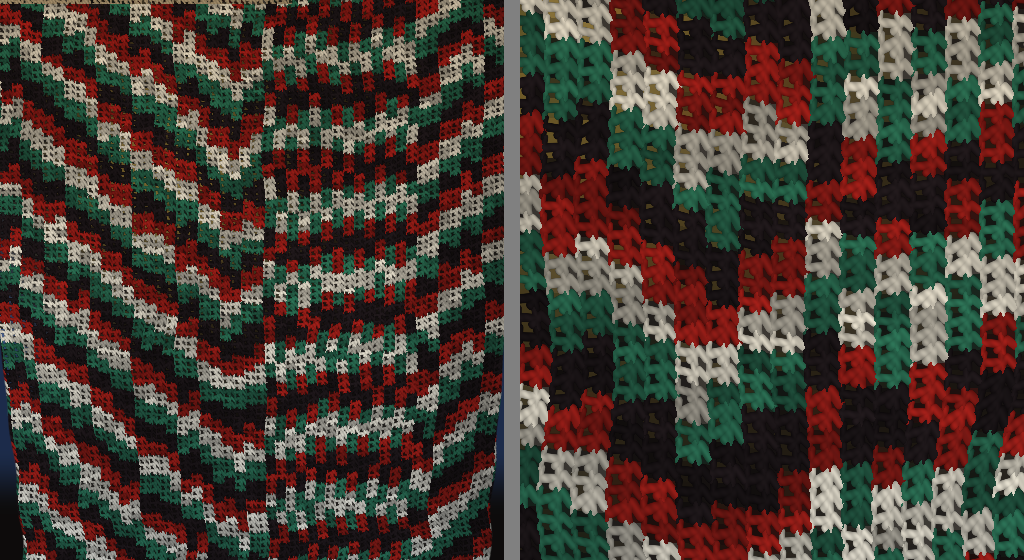
Left, the full canvas; right, a detail of the centre.
Write a Shadertoy shader that draws this texture.

```glsl
// A hanging crochet blanket: 46 narrow upright rows of open stitches in yarn that
// cycles white, green, black, red. Colours step down the left side, form toothed bands
// right of the middle, and climb at the right; rungs, loops and spines make the knit.

const float COLUMNS = 46.0;
const float STITCHES = 86.0;
const float CYCLES = 7.5;          // colour cycles down the cloth
const float CELL_H = 0.595;        // stitch height, in column widths

const vec3 WHITE = vec3(0.75, 0.73, 0.68);
const vec3 GREEN = vec3(0.13, 0.36, 0.27);
const vec3 BLACK = vec3(0.095, 0.07, 0.08);
const vec3 RED   = vec3(0.53, 0.09, 0.07);
const vec3 GAP   = vec3(0.06, 0.05, 0.045);

float hash(vec2 p) {
    return fract(sin(dot(p, vec2(127.1, 311.7))) * 43758.5);
}

float noise(vec2 p) {
    vec2 i = floor(p), f = fract(p);
    f = f * f * (3.0 - 2.0 * f);
    return mix(mix(hash(i), hash(i + vec2(1, 0)), f.x),
               mix(hash(i + vec2(0, 1)), hash(i + vec2(1, 1)), f.x), f.y);
}

float segment(vec2 p, vec2 a, vec2 b) {
    vec2 d = b - a;
    return length(p - a - d * clamp(dot(p - a, d) / dot(d, d), 0.0, 1.0));
}

// Yarn colour of one stitch, id = (column, stitch counted upward)
vec3 yarnColour(vec2 id) {
    float stair = mix(id.x, 2.0 * floor(id.x * 0.5) + 0.5, 0.65);   // rows step in pairs
    float drift = -0.115 * max(24.0 - stair, 0.0) - 0.12 * max(stair - 37.0, 0.0);
    float along = (1.0 - id.y / STITCHES) * CYCLES - drift + 0.52;
    along += 0.15 * (hash(vec2(id.x, 3.0)) - 0.5);
    along += 0.24 * (noise(vec2(id.x * 7.3, id.y * 0.16)) - 0.5);
    along += 0.45 * step(abs(id.x - 22.5), 0.6);
    // Within the bands every other row runs backward
    bool banded = id.x > 24.5 && id.x < 37.5;
    if (banded && mod(id.x, 2.0) > 0.5) along = 0.44 - along;
    float part = fract(along) * 4.0;
    return part < 1.0 ? WHITE : part < 2.0 ? GREEN : part < 3.0 ? BLACK : RED;
}

// Strand height of one stitch: rung, steep two-legged loop, upright spines
float stitchHeight(vec2 p, float jitter, float aa) {
    float tilt = 0.22 * (jitter - 0.5);
    float rung = segment(p, vec2(0.08, -0.06 - tilt), vec2(0.58, 0.08 + tilt));
    float loopA = segment(p, vec2(0.50, -0.20), vec2(0.78, 0.22 + tilt));
    float loopB = segment(p, vec2(0.78, 0.22 + tilt), vec2(1.02, -0.10));
    float spineA = segment(p, vec2(0.06, -0.31), vec2(0.12, 0.31)) + 0.05;
    float spineB = segment(p, vec2(0.66, -0.31), vec2(0.60, 0.31)) + 0.03;
    float d = min(min(rung, min(loopA, loopB)), min(spineA, spineB));
    float radius = 0.135 + 0.04 * jitter;
    float roundness = sqrt(max(1.0 - d * d / (radius * radius), 0.0));
    return (0.35 + 0.65 * roundness) * smoothstep(radius + aa, radius - aa, d);
}

// Light seen through the holes: warm lamp glow, blue at the lower left
vec3 holeLight(vec2 uv) {
    vec2 lamp = (uv - vec2(0.34, 0.69)) * vec2(4.2, 4.0);
    float warm = exp(-dot(lamp, lamp));
    float warmTop = exp(-length((uv - vec2(0.66, 0.92)) * vec2(7.0, 6.0)) * 1.5);
    float blue = exp(-uv.x * 14.0) * exp(-abs(uv.y - 0.4) * 7.0);
    return vec3(0.42, 0.35, 0.13) * (warm + 0.4 * warmTop)
         + vec3(0.12, 0.25, 0.50) * blue;
}

vec3 cloth(vec2 uv, vec2 grid, float aa) {
    float column = floor(grid.x);
    float top = 0.0;
    vec3 yarn = BLACK, bed = BLACK;
    float speckle = 0.0;
    for (int i = -1; i <= 0; i++) {
        float c = column + float(i);
        float y = grid.y + hash(vec2(c, 17.0));   // rows are out of step
        for (int j = -1; j <= 1; j++) {
            vec2 id = vec2(c, floor(y) + float(j));
            vec2 p = vec2(grid.x - c, (y - id.y - 0.5) * CELL_H);
            vec3 colour = yarnColour(id);
            if (i == 0 && j == 0) {
                bed = colour;
                speckle = smoothstep(0.25, 0.75, hash(id + 9.0));
            }
            float h = stitchHeight(p, hash(id), aa);
            if (h > top) {
                top = h;
                yarn = colour * (0.76 + 0.42 * hash(id + 5.0));
            }
        }
    }
    if (uv.y > 0.992 && uv.x < 0.58) yarn = WHITE * vec3(0.8, 0.74, 0.64);
    float chain = smoothstep(0.45, 0.65, fract(grid.x));
    vec3 col = GAP + bed * mix(0.10, 0.24, chain) + holeLight(uv) * speckle * (1.0 - chain);
    // Ply twist and sheen
    float twist = 0.93 + 0.07 * sin(grid.x * 20.0 + grid.y * 9.0);
    vec3 lit = yarn * twist * (0.30 + 0.72 * top) + 0.02 * pow(top, 6.0);
    return mix(col, lit, smoothstep(0.0, 0.6, top));
}

void mainImage(out vec4 fragColor, in vec2 fragCoord) {
    vec2 uv = fragCoord / iResolution.xy;
    float px = 1.0 / iResolution.x;

    // Cloth edges draw inward toward the bottom
    float narrowing = smoothstep(0.5, -0.05, uv.y);
    float ripple = 0.004 * sin(uv.y * 47.0) * narrowing;
    float left = 0.050 * narrowing - 0.004 + ripple;
    float right = 1.004 - 0.034 * narrowing + ripple;
    float across = (uv.x - left) / (right - left);

    // Rows sway; stitches slope down toward the middle from both sides
    float sway = 0.7 * (noise(uv * vec2(6.0, 11.0)) - 0.5);
    float slope = -0.12 * max(0.5 - uv.x, 0.0) - 0.16 * max(uv.x - 0.72, 0.0);
    float sag = slope + 0.012 * noise(uv * 7.0);
    vec2 grid = vec2(across * COLUMNS + sway, (uv.y + sag) * STITCHES);
    vec3 col = cloth(uv, grid, 0.7 * px * COLUMNS);

    // Uneven room light
    float light = 0.84 + 0.22 * noise(uv * vec2(3.0, 4.0) + 2.0);
    light *= 1.0 - 0.18 * smoothstep(0.75, 1.0, uv.x) - 0.10 * smoothstep(0.3, 0.0, uv.y);
    col *= light * mix(vec3(0.97, 1.0, 1.04), vec3(1.05, 1.0, 0.92), uv.y);

    // Dim room beyond the edges
    vec3 room = mix(vec3(0.05, 0.045, 0.045), vec3(0.11, 0.17, 0.29),
                    smoothstep(0.08, 0.2, uv.y));
    float inside = smoothstep(-px, px, uv.x - left) * smoothstep(-px, px, right - uv.x);
    fragColor = vec4(mix(room, col, inside), 1.0);
}
```
